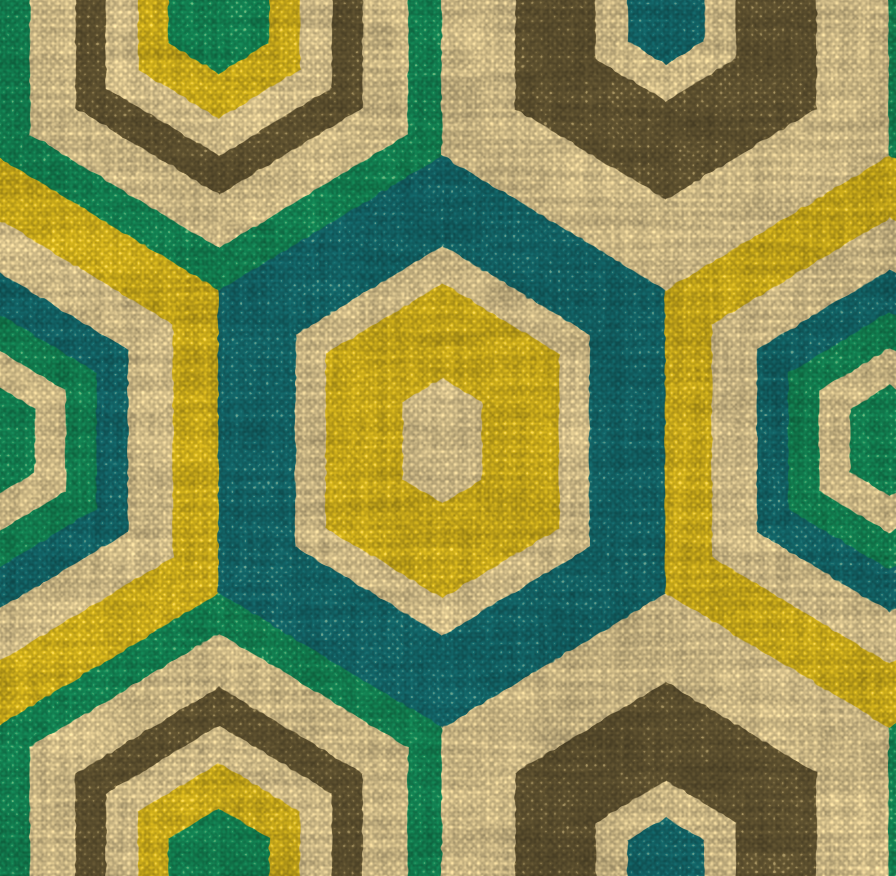
This pattern is drawn by a WebGL 1 fragment shader. Its source:

```glsl
precision highp float;
// Woven cloth printed with tiled hexagons, each holding concentric coloured hexagons.
uniform vec2 u_resolution;

const vec3 BEIGE = vec3(0.80, 0.72, 0.52);
const vec3 TEAL = vec3(0.07, 0.38, 0.39);
const vec3 GREEN = vec3(0.07, 0.49, 0.31);
const vec3 YELLOW = vec3(0.77, 0.65, 0.10);
const vec3 BROWN = vec3(0.36, 0.31, 0.18);

float hash(vec2 p) {
  vec3 q = fract(p.xyx * vec3(0.1031, 0.1030, 0.0973));
  q += dot(q, q.yzx + 33.33);
  return fract((q.x + q.y) * q.z);
}

float noise(vec2 p) {
  vec2 i = floor(p), f = fract(p);
  f = f * f * (3.0 - 2.0 * f);
  return mix(mix(hash(i), hash(i + vec2(1, 0)), f.x),
             mix(hash(i + vec2(0, 1)), hash(i + vec2(1, 1)), f.x), f.y);
}

// Prints a pointed hexagon of half width w and half height h; q is the folded position.
void printHex(inout vec3 cloth, vec2 q, float w, float h, vec3 ink) {
  float d = max(q.x - w, (q.y + 0.602 * q.x - h) * 0.857);
  float blur = 1.6 / u_resolution.x;
  cloth = mix(cloth, ink, 1.0 - smoothstep(-blur, blur, d));
}

// One cell: the row and column parity choose among four sets of rings.
void printCell(inout vec3 cloth, vec2 q, float oddRow, float oddColumn) {
  vec3 outer = oddRow < 0.5 ? (oddColumn < 0.5 ? TEAL : YELLOW)
                            : (oddColumn < 0.5 ? BEIGE : GREEN);
  printHex(cloth, q, 0.502, 0.642, outer);
  if (oddRow < 0.5 && oddColumn < 0.5) {
    printHex(cloth, q, 0.329, 0.436, BEIGE);
    printHex(cloth, q, 0.261, 0.352, YELLOW);
    printHex(cloth, q, 0.089, 0.140, BEIGE);
  } else if (oddRow < 0.5) {
    printHex(cloth, q, 0.397, 0.499, BEIGE);
    printHex(cloth, q, 0.296, 0.382, TEAL);
    printHex(cloth, q, 0.226, 0.288, GREEN);
    printHex(cloth, q, 0.157, 0.207, BEIGE);
    printHex(cloth, q, 0.088, 0.124, GREEN);
  } else if (oddColumn < 0.5) {
    printHex(cloth, q, 0.337, 0.439, BROWN);
    printHex(cloth, q, 0.157, 0.219, BEIGE);
    printHex(cloth, q, 0.086, 0.136, TEAL);
  } else {
    printHex(cloth, q, 0.423, 0.548, BEIGE);
    printHex(cloth, q, 0.321, 0.428, BROWN);
    printHex(cloth, q, 0.253, 0.342, BEIGE);
    printHex(cloth, q, 0.181, 0.258, YELLOW);
    printHex(cloth, q, 0.113, 0.157, GREEN);
  }
}

// Plain weave brightness: crossings, uneven threads, slubs and fibre grain.
float weave(vec2 uv) {
  vec2 t = uv * 200.0 + 0.35 * vec2(noise(uv * 40.0), noise(uv * 40.0 + 70.0));
  float crossing = cos(3.14159 * t.x) * cos(3.14159 * t.y);
  float gaps = cos(6.28318 * t.x) + cos(6.28318 * t.y);
  float weft = noise(vec2(uv.x * 14.0, t.y)) - 0.5;
  float warp = noise(vec2(t.x, uv.y * 14.0) + 91.0) - 0.5;
  float grain = noise(uv * 420.0) - 0.5;
  return 0.98 + 0.10 * crossing + 0.035 * gaps + 0.17 * weft + 0.13 * warp + 0.16 * grain;
}

void main() {
  vec2 uv = gl_FragCoord.xy / u_resolution.x;

  // Column spacing is 1; ink edges waver slightly with the threads.
  vec2 p = uv * 2.005 - vec2(0.99, 0.974);
  p += 0.005 * (vec2(noise(uv * 160.0), noise(uv * 160.0 + 37.0)) - 0.5);

  vec3 cloth = BEIGE;
  for (int row = -1; row <= 1; row++) {
    for (int column = -2; column <= 1; column++) {
      float r = float(row), c = float(column);
      float oddRow = mod(r, 2.0);
      vec2 center = vec2(c + 0.5 * oddRow, r * 0.979);
      printCell(cloth, abs(p - center), oddRow, mod(c, 2.0));
    }
  }

  // Raised threads show a little bare cloth through the ink.
  float shade = weave(uv);
  cloth = mix(cloth, BEIGE, 0.35 * smoothstep(1.08, 1.3, shade));
  cloth *= shade * (0.97 + 0.06 * noise(uv * 6.0));
  gl_FragColor = vec4(cloth, 1.0);
}
```
